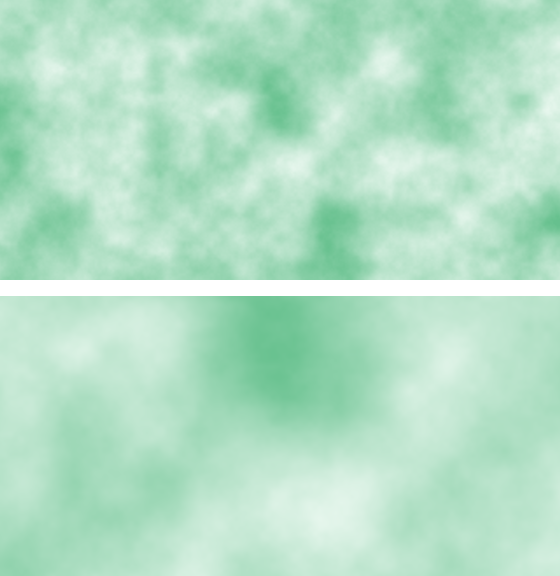
Top, the full canvas; bottom, a detail of the centre.
Write a WebGL 2 fragment shader that draws this texture.

```glsl
#version 300 es
precision highp float;
// Soft mint clouds: several octaves of smooth value noise are summed
// into a mottled field, which then blends a mid green into a pale,
// nearly white green.

uniform vec2 u_resolution;
out vec4 fragColor;

const vec3 DEEP_MINT = vec3(0.475, 0.786, 0.611);
const vec3 PALE_MINT = vec3(0.850, 0.943, 0.889);
const float CELLS_PER_HEIGHT = 5.0;
const int OCTAVES = 6;

// Integer hash of a lattice point, 0 to 1
float hash(vec2 cell) {
  uvec2 q = uvec2(ivec2(cell)) * uvec2(1597u, 3812u + 1u);
  uint n = (q.x ^ q.y) * 73129u + q.x * 31u;
  n = (n ^ (n >> 15u)) * 277803u;
  n = (n ^ (n >> 13u)) * 91193u;
  n ^= n >> 16u;
  return float(n & 65535u) / 65535.0;
}

// Smoothly interpolated lattice values
float valueNoise(vec2 p) {
  vec2 cell = floor(p);
  vec2 f = fract(p);
  vec2 w = f * f * (3.0 - 2.0 * f);
  float low = mix(hash(cell), hash(cell + vec2(1.0, 0.0)), w.x);
  float high = mix(hash(cell + vec2(0.0, 1.0)), hash(cell + vec2(1.0)), w.x);
  return mix(low, high, w.y);
}

// Sum of octaves, each twice as fine and half as strong
float cloudField(vec2 p, float gain) {
  float sum = 0.0;
  float total = 0.0;
  float amplitude = 1.0;
  for (int i = 0; i < OCTAVES; i++) {
    sum += amplitude * valueNoise(p);
    total += amplitude;
    amplitude *= gain;
    p = p * 2.0 + vec2(17.3, 9.7);
  }
  return sum / total;
}

// Contrast around the middle, then the two-colour ramp
vec3 mintRamp(float density, float contrast) {
  float tone = 0.5 + (density - 0.5) * contrast;
  return mix(DEEP_MINT, PALE_MINT, clamp(tone, -0.2, 1.2));
}

void main() {
  vec2 uv = gl_FragCoord.xy / u_resolution.y;
  float density = cloudField(uv * CELLS_PER_HEIGHT + vec2(23.0, 41.0), 0.5);
  fragColor = vec4(mintRamp(density, 2.0), 1.0);
}
```
